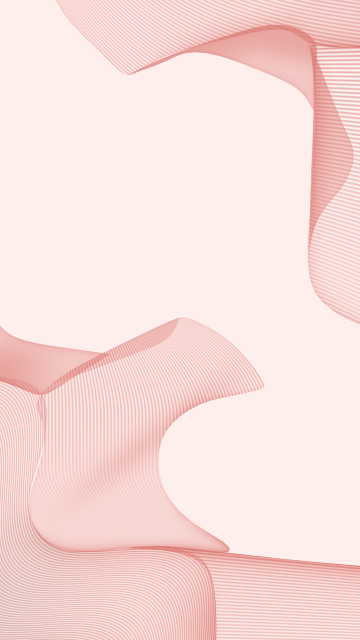
Give the GLSL for this background, as a Shadertoy shader.

```glsl
// Rose veils of fine threads drifting over a pale blush ground.
// Each veil is a closed smooth outline with a signed distance; its ink
// combines a body tint, darker folds and a curved family of threads.

const vec3 BLUSH = vec3(1., .937, .927);
const vec3 ROSE = vec3(.865, .49, .465);
const vec3 DUSK = vec3(.73, .49, .47);
float px; // one pixel in canvas units

float ramp(float a, float b, float v) { return smoothstep(a, b, v); }
float fold(float gap, float width) { return exp(-abs(gap) / width); }

// Signed distance to a closed quadratic spline with 14 knots, two per entry
float outline(vec2 p, vec4 knots[7]) {
  float nearest = 1e3, side = 1.;
  vec2 before = knots[6].zw, knot = knots[0].xy;
  for (int i = 0; i < 14; i++) {
    vec4 pair = knots[(i + 1) / 2 % 7];
    vec2 after = i % 2 == 0 ? pair.zw : pair.xy;
    vec2 start = .5 * (before + knot), end = .5 * (knot + after), a = start;
    for (int j = 1; j <= 5; j++) {
      float t = float(j) / 5.;
      vec2 b = mix(mix(start, knot, t), mix(knot, end, t), t);
      vec2 e = b - a, w = p - a;
      vec2 gap = w - e * clamp(dot(w, e) / max(dot(e, e), 1e-6), 0., 1.);
      nearest = min(nearest, dot(gap, gap));
      bvec3 c = bvec3(p.y >= a.y, p.y < b.y, e.x * w.y > e.y * w.x);
      if (all(c) || all(not(c))) side = -side;
      a = b;
    }
    before = knot;
    knot = after;
  }
  return side * sqrt(nearest);
}

// Soft threads that settle to their mean when too fine to resolve
float threads(float phase) {
  float wave = .5 + .5 * cos(6.2832 * phase);
  return mix(wave, .5, ramp(.45, .9, fwidth(phase)));
}

vec3 veil(vec3 under, vec3 tint, float d, float ink) {
  float rim = .14 * fold(d, .015);
  return mix(under, tint, ramp(.7 * px, -.7 * px, d) * clamp(ink + rim, 0., 1.));
}

void mainImage(out vec4 fragColor, in vec2 fragCoord) {
  // Canvas spans 4.32 by 7.68, with y running downward
  vec2 uv = fragCoord / iResolution.xy, p = vec2(4.32, 7.68) * vec2(uv.x, 1. - uv.y);
  px = 7.68 / iResolution.y;
  float x = p.x, y = p.y, d, ink;
  vec3 col = BLUSH;

  // Striped curtain on the right
  d = outline(p, vec4[](vec4(3.73,.54, 3.76,.8), vec4(3.79,1.3, 3.76,1.9),
    vec4(3.72,2.6, 3.68,3.05), vec4(3.74,3.5, 4.02,3.76), vec4(4.32,3.9, 4.6,4),
    vec4(4.6,4, 4.6,.54), vec4(4.6,.54, 3.73,.54)));
  ink = threads(22. * (y - .15 * (x - 3.7) * (y - .8)));
  col = mix(col, vec3(1., .975, .97), ramp(px, -px, d) * ramp(3.6, 1., y));
  col = veil(col, ROSE, d, ink * mix(.55, .27, ramp(.6, 3.6, y)) + .22 * fold(d, .1));

  // Narrow twisted blade
  d = outline(p, vec4[](vec4(3.7,.5, 3.82,.75), vec4(3.97,1.15, 4.13,1.53),
    vec4(4.28,1.86, 4.14,2.22), vec4(3.92,2.46, 3.77,2.7), vec4(3.71,3, 3.71,3),
    vec4(3.73,2.1, 3.77,1.3), vec4(3.76,.8, 3.7,.5)));
  ink = .26 + .32 * fold(x - 3.76, .14) + .12 * ramp(2.6, 1.3, y);
  col = veil(col, ROSE, d, ink);

  // Folded blade beneath the upper sheet
  d = outline(p, vec4[](vec4(1.53,.9, 2,.67), vec4(2.8,.4, 3.3,.27),
    vec4(3.64,.36, 3.82,.52), vec4(3.78,.9, 3.77,1.34), vec4(3.77,1.34, 3.62,1.08),
    vec4(3.25,.89, 2.35,.56), vec4(1.9,.78, 1.53,.9)));
  ink = .34 + .28 * ramp(.4, 0., y - .42 - .2 * abs(x - 3.1)) + .1 * fold(d, .05);
  col = veil(col, ROSE, d, ink);

  // Upper sheet
  d = outline(p, vec4[](vec4(.5,-.3, .64,-.05), vec4(.8,.23, 1.15,.58),
    vec4(1.52,.95, 1.72,.82), vec4(2,.65, 2.8,.44), vec4(3.42,.31, 3.72,.54),
    vec4(4.1,.58, 4.6,.57), vec4(4.6,-.3, 4.6,-.3)));
  ink = .02 + .36 * threads(27. * (1.5 - 1.5 * exp((1. - x) / 1.5) - .8 * y));
  ink += fold(d, .13) * .42 * ramp(1.5, 3., x) + .1 * ramp(3.1, 4., x);
  col = veil(col, ROSE, d, ink);

  // Dark fold entering from the left
  d = outline(p, vec4[](vec4(-.3,3.6, -.05,3.85), vec4(.1,4.02, .4,4.12),
    vec4(.9,4.19, 1.32,4.25), vec4(1.32,4.25, .95,4.48), vec4(.6,4.72, .45,4.75),
    vec4(.2,4.64, 0,4.57), vec4(-.3,4.5, -.3,4)));
  ink = .34 + .3 * ramp(.9, 0., x) * ramp(3.95, 4.4, y) + .15 * fold(d, .05);
  col = veil(col, ROSE, d, ink);

  // Striped band along the bottom right
  d = outline(p, vec4[](vec4(1.4,6.58, 1.9,6.54), vec4(2.35,6.59, 2.8,6.64),
    vec4(3.5,6.72, 4.32,6.79), vec4(4.7,6.82, 4.7,8), vec4(4.7,8, 2.59,8),
    vec4(2.59,8, 2.59,7.2), vec4(2.5,6.78, 2.1,6.6)));
  float drop = y - 6.63 - .1 * (x - 2.7);
  ink = .01 + .36 * threads(25. * drop * (.8 + .08 * x));
  col = veil(col, ROSE, d, ink + .5 * fold(drop, .09) + .18 * fold(drop, .4));

  // Broad dusky sheet in the lower left, threaded by S-curves
  d = outline(p, vec4[](vec4(-.4,4.5, .2,4.53), vec4(.55,4.7, .58,5.2),
    vec4(.27,6.1, .6,6.6), vec4(1.2,6.62, 2,6.54), vec4(2.46,6.68, 2.6,7.1),
    vec4(2.59,8, 2.59,8), vec4(-.4,8, -.4,8)));
  float dusk = ramp(1.9, 0., x) * ramp(5.2, 7.2, y);
  ink = .05 + .36 * threads(19. * (x - y + .75 * cos(1.5 * (x + y - 7.)))) + .08 * dusk;
  ink += .25 * fold(d, .18) * ramp(6., 6.6, y) + .22 * ramp(1.7, 2.6, x) * ramp(6.7, 7.6, y);
  col = veil(col, mix(ROSE, DUSK, dusk), d, ink);

  // Large central sheet, its threads arcing along the sweep
  d = outline(p, vec4[](vec4(.3,4.7, 2.1,3.81), vec4(2.25,3.8, 2.75,4.05),
    vec4(3.22,4.62, 3.1,4.69), vec4(2.3,4.84, 1.85,5.3), vec4(1.98,6.1, 3.05,6.7),
    vec4(1.8,6.54, .7,6.68), vec4(.25,6.2, .62,5.2)));
  float rise = min(y - 5., 0.), sag = max(y - 5.6, 0.);
  float sweep = x + .62 * rise * rise * ramp(.2, 2.4, x) - sag * sag;
  float crease = y - 4.86 + .72 * (x - 2.4), lower = ramp(5.2, 6., y + .2 * x);
  ink = .03 + mix(.38, .16, lower) * threads(24. * sweep) + .1 * lower;
  ink += .2 * exp(-20. * crease * crease) * ramp(.3, 1.8, x) * ramp(3.2, 2.2, x);
  ink += .2 * fold(d, .06) * ramp(4.6, 4.8, y) * ramp(1.9, 2.2, x);
  ink += .4 * fold(d, .07) * ramp(6.25, 6.6, y);
  // Translucent flap under the crest
  float hem = y - 4.845 + .37 * x + .2 * exp(12. * (min(x, 2.3) - 2.14));
  ink += .26 * ramp(px, -px, hem) * ramp(.4, .9, x);
  col = veil(col, ROSE, d, ink);

  fragColor = vec4(col, 1.);
}
```
